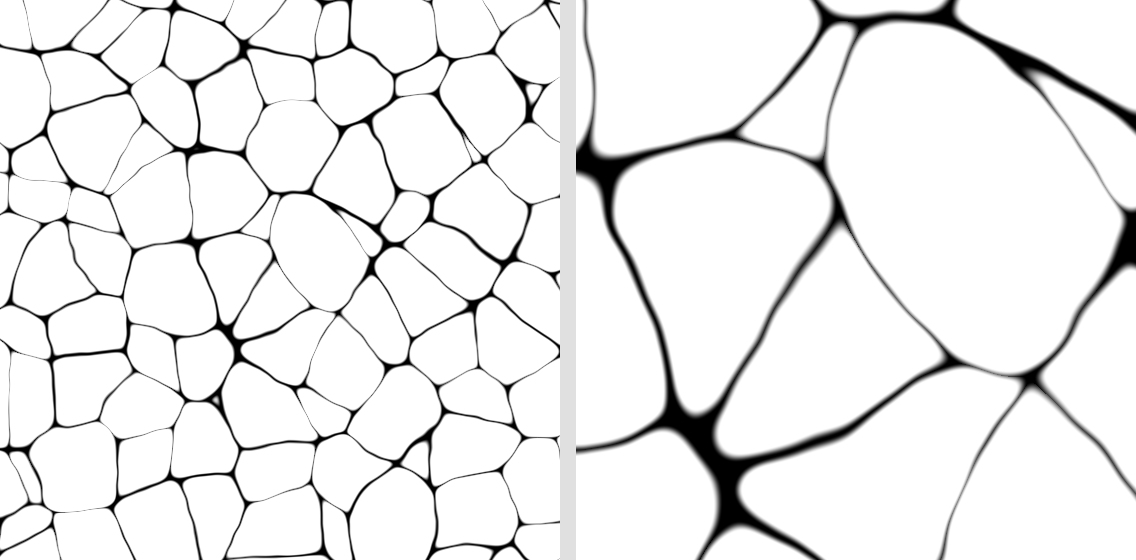
Left: the whole. Right: its middle third, enlarged.
Write a three.js fragment shader that draws this pattern.

```glsl
// Packed white grains parted by thin, soft black seams that swell at the corners.
// A weighted Voronoi diagram on a warped plane gives grains of mixed size; a smooth
// minimum of the distances to all seams rounds the grains and fills the junctions.

#define GRAINS 9.0        // grid cells across the canvas
#define JITTER 0.86       // scatter of the grain centres
#define SMALL_SHARE 0.26  // share of grains that are shrunk
#define BEND 0.20         // slow bending of the seams, in cells
#define WOBBLE 0.035      // fine roughness of the seams, in cells
#define SEAM 0.0011       // mean half width of a seam, in canvas units
#define SOFT 0.0022       // edge blur, in canvas units
#define CORNER_MIN 0.022  // least corner rounding, in cells
#define CORNER_MAX 0.062  // greatest corner rounding, in cells

varying vec2 vUv;

float hash(vec2 p) {
  return fract(sin(dot(p, vec2(127.1, 311.7))) * 43758.5453);
}

float noise(vec2 p) {
  vec2 i = floor(p);
  vec2 f = fract(p);
  f = f * f * (3.0 - 2.0 * f);
  float low = mix(hash(i), hash(i + vec2(1.0, 0.0)), f.x);
  float high = mix(hash(i + vec2(0.0, 1.0)), hash(i + vec2(1.0, 1.0)), f.x);
  return mix(low, high, f.y);
}

vec2 noise2(vec2 p) {
  return vec2(noise(p), noise(p + vec2(31.7, 57.3))) - 0.5;
}

// Grain centre in xy, size weight in z
vec3 grain(vec2 cell) {
  vec2 shift = vec2(hash(cell), hash(cell + 71.3)) - 0.5;
  float size = hash(cell + 23.9);
  float weight = 0.22 * (hash(cell + 5.1) - 0.5);
  if (size < SMALL_SHARE) weight -= mix(0.2, 0.6, size / SMALL_SHARE);
  return vec3(cell + 0.5 + JITTER * shift, weight);
}

// Squared distance to a grain centre, lowered by its weight
float power(vec2 p, vec3 g) {
  vec2 r = p - g.xy;
  return dot(r, r) - g.z;
}

// Signed distance to the nearest seam, in cells; negative inside the seam
float seamDistance(vec2 p) {
  vec2 base = floor(p);
  vec2 ownCell = base;
  float ownPower = 1000.0;

  // Find the grain that owns this point
  for (int y = -2; y <= 2; y++) {
    for (int x = -2; x <= 2; x++) {
      vec2 cell = base + vec2(float(x), float(y));
      float value = power(p, grain(cell));
      if (value < ownPower) {
        ownPower = value;
        ownCell = cell;
      }
    }
  }

  // Blend the distances to all borders of that grain
  vec3 own = grain(ownCell);
  float corner = mix(CORNER_MIN, CORNER_MAX, noise(p * 1.3 + 9.0));
  float ripple = noise(p * 3.0 + 40.0) - 0.5;
  float sum = 0.0;
  for (int y = -2; y <= 2; y++) {
    for (int x = -2; x <= 2; x++) {
      vec2 cell = base + vec2(float(x), float(y));
      vec3 other = grain(cell);
      float gap = length(other.xy - own.xy);
      if (gap > 0.001) {
        float border = (power(p, other) - ownPower) / (2.0 * gap);
        float pairWidth = 2.3 * hash(ownCell + cell + 3.7) - 0.15;
        float halfWidth = SEAM * GRAINS * (pairWidth + 1.5 * ripple);
        sum += exp((halfWidth - border) / corner);
      }
    }
  }
  return -corner * log(max(sum, 1e-12));
}

void main() {
  vec2 p = vUv * GRAINS + vec2(17.0, 43.0);

  // Bend and roughen the straight borders
  p += BEND * noise2(p * 1.4) + WOBBLE * noise2(p * 5.0 + 13.0);

  // Black seams fade softly into white grains
  float d = seamDistance(p) / GRAINS;
  float tone = smoothstep(-SOFT, SOFT, d);
  gl_FragColor = vec4(vec3(tone), 1.0);
}
```
